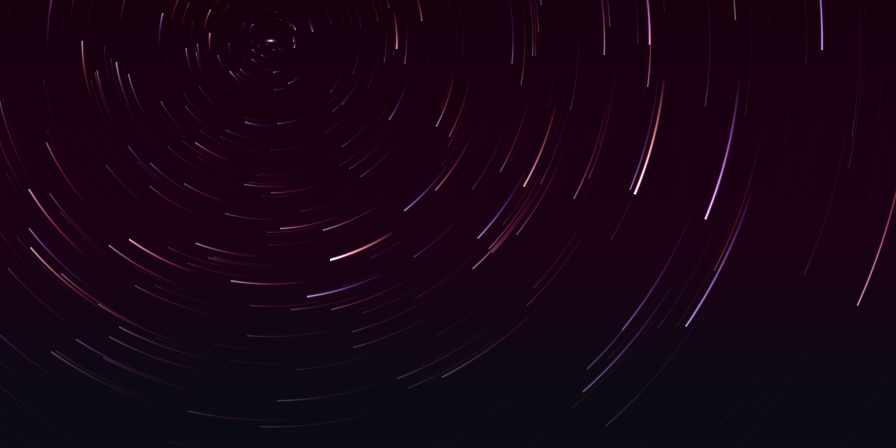
Write a WebGL 2 fragment shader that draws this background.

```glsl
#version 300 es
precision highp float;
// Star trails turning about a pole in a dark plum night sky.
// Faint trails are hashed into polar cells (rings cut into sectors);
// a few bright arcs are laid over them, all drawn by one trail function.

uniform vec2 u_resolution;
out vec4 fragColor;

const float TAU = 6.2831853;

// Layout, in canvas heights
const vec2 POLE = vec2(0.604, 0.909);
const float SWEEP = 0.31;          // angle covered by each trail
const float SECTORS = 12.0;
const float RING_WIDTH = 0.016;
const int LAYERS = 2;
const float FAINT_LIGHT = 0.6;
const float FAINT_RARITY = 8.0;

// Colours
const vec3 SKY_TOP = vec3(0.088, 0.0, 0.056);
const vec3 SKY_MIDDLE = vec3(0.108, 0.002, 0.078);
const vec3 SKY_LOW = vec3(0.042, 0.042, 0.080);
const vec3 WARM_HEAD = vec3(1.0, 0.80, 0.78);
const vec3 WARM_TAIL = vec3(0.90, 0.27, 0.25);
const vec3 COOL_HEAD = vec3(0.80, 0.66, 1.0);
const vec3 COOL_TAIL = vec3(0.48, 0.16, 0.68);

// Bright arcs: radius, head angle (clockwise from right), light.
// The first half are warm, the rest cool.
const int ARCS = 16;
const vec3 BRIGHT_ARCS[ARCS] = vec3[ARCS](
    vec3(0.882, 0.399, 1.1), vec3(0.652, 0.523, 0.7),
    vec3(0.507, 1.306, 1.1), vec3(1.437, 0.424, 0.65),
    vec3(0.707, 2.431, 0.65), vec3(0.544, 2.190, 0.7),
    vec3(0.282, 0.065, 0.65), vec3(0.633, 2.591, 0.6),
    vec3(1.049, 0.390, 1.0), vec3(1.125, 0.603, 0.85),
    vec3(0.639, 0.762, 0.6), vec3(0.577, 1.430, 0.75),
    vec3(1.049, 0.844, 0.65), vec3(1.231, 0.017, 0.75),
    vec3(0.846, 0.010, 0.7), vec3(1.016, 0.689, 0.45));

vec3 hash3(vec3 p) {
    p = fract(p * vec3(0.1031, 0.1030, 0.0973));
    p += dot(p, p.yxz + 33.33);
    return fract((p.xxy + p.yxx) * p.zyx);
}

// Arc with a crisp head and a fading tail.
// across: distance from the arc; behind: angle past the head.
vec3 trail(float across, float behind, float radius, float light, float cool, float pixel) {
    float halfWidth = 0.0011 + 0.0012 * light;
    float blur = sqrt(halfWidth * halfWidth + 0.16 * pixel * pixel);
    float line = exp(-across * across / (blur * blur)) * halfWidth / blur;
    float t = clamp(behind / SWEEP, 0.0, 1.0);
    float head = smoothstep(-0.5 * pixel, 0.5 * pixel, behind * radius);
    float fade = head * pow(1.0 - t, 0.8);
    vec3 headColour = mix(WARM_HEAD, COOL_HEAD, cool);
    vec3 tailColour = mix(WARM_TAIL, COOL_TAIL, cool);
    vec3 colour = mix(headColour, tailColour, smoothstep(0.0, 1.25 * light, t));
    return colour * line * fade * light * 1.4;
}

// One hashed trail in every polar cell, most of them nearly dark
vec3 faintTrails(float radius, float angle, float layer, float pixel) {
    float ring = floor(radius / RING_WIDTH + 0.5 * layer);
    vec3 ringRandom = hash3(vec3(ring, layer + 5.0, 17.0));
    float turn = fract(angle / TAU + ringRandom.x) * SECTORS;
    vec3 random = hash3(vec3(ring, floor(turn), layer + 41.0));
    vec3 more = hash3(vec3(floor(turn) + 71.0, ring, layer + 9.0));
    float trailRadius = (ring - 0.5 * layer + mix(0.25, 0.75, random.x)) * RING_WIDTH;
    float headTurn = mix(SWEEP * SECTORS / TAU, 0.97, random.y);
    float behind = (headTurn - fract(turn)) * TAU / SECTORS;
    float light = FAINT_LIGHT * pow(random.z, FAINT_RARITY);
    light *= mix(1.0, 0.35, smoothstep(0.75, 1.35, radius));
    return trail(radius - trailRadius, behind, radius, light, smoothstep(0.3, 0.8, more.x), pixel);
}

vec3 sky(float height) {
    vec3 upper = mix(SKY_MIDDLE, SKY_TOP, smoothstep(0.5, 1.0, height));
    return mix(SKY_LOW, upper, smoothstep(0.0, 0.56, height));
}

void main() {
    vec2 p = gl_FragCoord.xy / u_resolution.y;
    float pixel = 1.0 / u_resolution.y;
    vec2 fromPole = p - POLE;
    float radius = length(fromPole);
    float angle = atan(-fromPole.y, fromPole.x);

    vec3 glow = vec3(0.0);
    for (int i = 0; i < LAYERS; i++) {
        glow += faintTrails(radius, angle, float(i), pixel);
    }
    for (int i = 0; i < ARCS; i++) {
        vec3 arc = BRIGHT_ARCS[i];
        float behind = mod(arc.y - angle + 0.5, TAU) - 0.5;
        float cool = i < ARCS / 2 ? 0.0 : 1.0;
        glow += trail(radius - arc.x, behind, radius, arc.z, cool, pixel);
    }

    // Pole star: a short bright dash
    glow += WARM_HEAD * exp(-dot(fromPole * fromPole, vec2(2.0e4, 1.5e5)));

    // Haze dims the trails toward the horizon
    glow *= mix(0.45, 1.0, smoothstep(0.0, 0.5, p.y));
    fragColor = vec4(min(sky(p.y) + glow, 1.0), 1.0);
}
```
